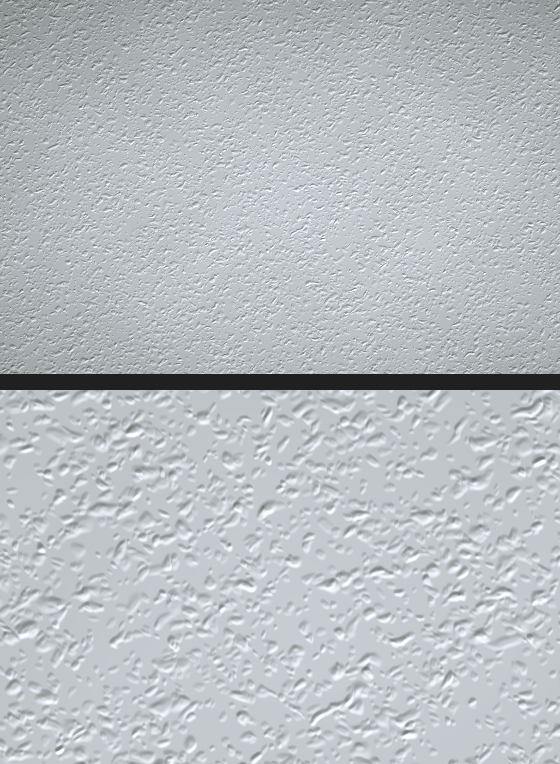
Top: the whole. Bottom: its middle third, enlarged.
This texture is drawn by a Shadertoy shader. Its source:

```glsl
// Pale grey-blue stucco wall with clustered pits and slanted gouges, lit from above.

vec3 hash3(vec2 cell, float seed) {
    vec3 q = fract(vec3(cell.xyx + seed * 17.3) * vec3(0.1031, 0.1030, 0.0973));
    q += dot(q, q.yxz + 33.33);
    return fract((q.xxy + q.yzz) * q.zyx);
}

mat2 rotation(float angle) {
    float c = cos(angle), s = sin(angle);
    return mat2(c, s, -s, c);
}

// Slow layered sines, about -1 to 1, that gather the pits into patches
float patches(vec2 p) {
    return 0.5 * sin(p.x * 31.0 + 2.0 * sin(p.y * 23.0))
         + 0.5 * sin(p.y * 43.0 - p.x * 19.0 + 2.0 * sin(p.x * 37.0 + 1.0));
}

// Cellular layer of elliptical hollows: depth from 0 to 1
float hollows(vec2 p, float cellSize, float radius, float stretch,
              float density, float seed) {
    mat2 turn = rotation(seed * 0.7);
    vec2 g = turn * p / cellSize;
    vec2 cell = floor(g);
    float depth = 0.0;
    for (int y = -1; y <= 1; y++)
    for (int x = -1; x <= 1; x++) {
        vec2 id = cell + vec2(x, y);
        vec3 place = hash3(id + 80.0, seed);
        vec3 form = hash3(id + 80.0, seed + 5.0);
        // Back to canvas directions, so the gouges rise to the right
        vec2 offset = (g - id - place.xy) * turn;
        offset = offset * rotation(0.4 + (form.x - 0.5) * 1.3);
        offset.x /= mix(1.0, stretch, form.y);
        float d = length(offset) / (radius * mix(0.6, 1.15, form.z));
        // One decision per hollow, so that none is cut
        float crowd = 0.27 * patches((id + 0.5) * turn * cellSize);
        float present = step(place.z, density + crowd);
        float strength = mix(0.4, 1.0, fract(place.z * 37.0));
        depth = max(depth, present * strength * (1.0 - smoothstep(0.3, 1.0, d)));
    }
    return depth;
}

float plasterHeight(vec2 p) {
    // Ragged outlines: a broad wobble and a finer one
    p += 0.0020 * sin(p.yx * vec2(170.0, 150.0) + 1.5 * sin(p * 97.0));
    p += 0.0006 * sin(p.yx * vec2(430.0, 390.0) + 1.5 * sin(p * 270.0));
    float large = hollows(p, 0.028, 0.27, 1.6, 0.55, 1.0);
    float gouge = hollows(p, 0.034, 0.16, 3.8, 0.55, 2.0);
    float small = hollows(p, 0.016, 0.32, 1.9, 0.60, 3.0);
    float fine = hollows(p, 0.0090, 0.39, 1.6, 0.62, 4.0);
    return -max(large, gouge) - 0.7 * small - 0.42 * fine;
}

void mainImage(out vec4 fragColor, in vec2 fragCoord) {
    vec2 uv = fragCoord / iResolution.xy;
    vec2 p = fragCoord / iResolution.y;

    // Relief: slope of the surface along the light
    vec2 toLight = 0.0014 * normalize(vec2(-0.35, 1.0));
    float slope = plasterHeight(p - toLight) - plasterHeight(p + toLight);

    // Broad light falling off to the corners
    vec2 c = uv - vec2(0.56, 0.42);
    float light = 0.772 - 0.39 * dot(c * c, vec2(0.8, 1.0));
    light += 0.009 * patches(p * 0.4);

    float tone = light + 0.38 * slope / (1.0 + 0.5 * abs(slope));
    // Lit faces are cooler than shaded ones
    float coolness = 0.02 + 0.09 * (tone - 0.53);
    fragColor = vec4(clamp(vec3(tone, tone + 0.02, tone + coolness), 0.0, 1.0), 1.0);
}
```
